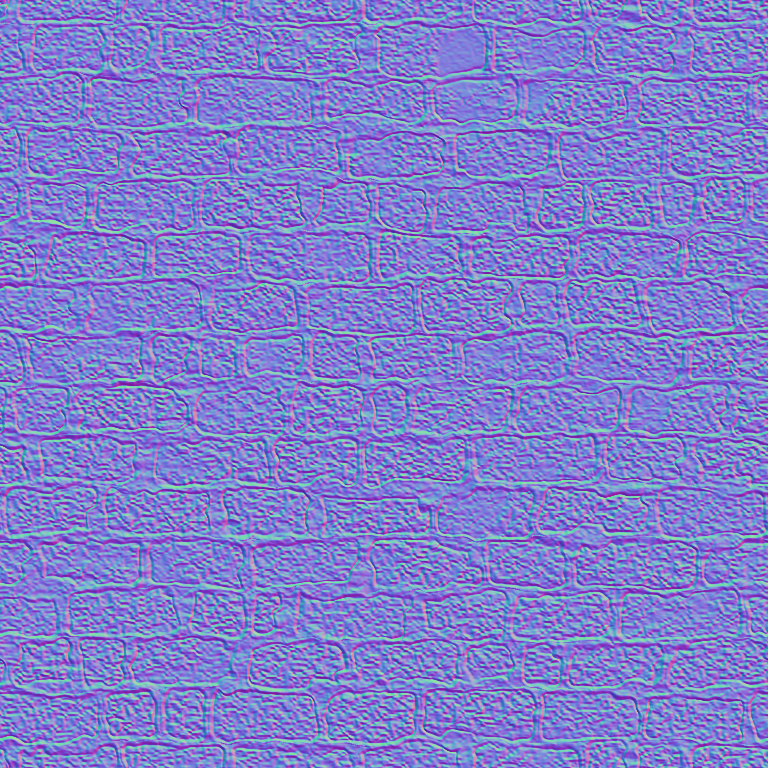
Write a Shadertoy shader that draws this texture map.

```glsl
float hash(vec2 p) {
    vec3 q = fract(p.xyx * vec3(0.1031, 0.1030, 0.0973));
    q += dot(q, q.yzx + 33.33);
    return fract((q.x + q.y) * q.z);
}

// Value noise with freq cells across the canvas, wrapping at its borders
float noise(vec2 p, vec2 freq) {
    p *= freq;
    vec2 i = floor(p), f = fract(p);
    f = f * f * (3.0 - 2.0 * f);
    vec2 a = mod(i, freq), b = mod(i + 1.0, freq);
    return mix(mix(hash(a), hash(vec2(b.x, a.y)), f.x),
               mix(hash(vec2(a.x, b.y)), hash(b), f.x), f.y);
}

// Position of a vertical joint, in brick lengths
float joint(float i, float row) {
    return i + 0.22 * hash(vec2(mod(i, 7.0) + 3.0, row + 41.0));
}

// Signed distance to the nearest brick, negative inside; id names the brick
float brickDistance(vec2 p, out vec2 id) {
    float course = floor(p.y * 15.0 + 0.5);
    float row = mod(course, 15.0);
    float shift = 0.5 * mod(row, 2.0) + 0.3 * hash(vec2(row, 7.0));
    float x = p.x * 7.0 - shift;
    float i = floor(x);
    if (x < joint(i, row)) i -= 1.0;
    float left = joint(i, row), right = joint(i + 1.0, row);
    id = vec2(mod(i, 7.0), row);

    // Some bricks are cut in two
    if (hash(id + 17.0) > 0.87) {
        float cut = mix(left, right, 0.35 + 0.3 * hash(id + 29.0));
        if (x < cut) right = cut;
        else { left = cut; id += 50.0; }
    }
    vec2 center = vec2((left + right) * 0.5 + shift, 0.0) / 7.0;
    center.y = course / 15.0 + 0.003 * (hash(id + 5.0) - 0.5);
    vec2 halfSize = vec2((right - left) / 14.0 - 0.008, 0.0275);
    vec2 q = abs(p - center) - halfSize + 0.009;
    return length(max(q, 0.0)) + min(max(q.x, q.y), 0.0) - 0.009;
}

float height(vec2 p) {
    // Uneven outlines
    vec2 wobble = vec2(noise(p, vec2(16)), noise(p + 0.37, vec2(13, 17))) - 0.5;
    vec2 chips = vec2(noise(p, vec2(75)), noise(p + 0.61, vec2(65, 90))) - 0.5;
    vec2 id;
    float d = brickDistance(p + 0.010 * wobble + 0.006 * chips, id);
    float smear = noise(p + 0.23, vec2(17, 29)) + 0.25 * chips.x;
    d += 0.011 * smoothstep(0.55, 1.0, smear);
    float brick = 1.0 - smoothstep(-0.002, 0.002, d);

    // Worn, smooth areas, with a cluster near the upper right
    float worn = 0.6 * smoothstep(0.74, 0.9, noise(p + 0.15, vec2(14, 26)) + 0.15 * chips.y);
    vec2 away = (p - vec2(0.62, 0.91)) / vec2(0.1, 0.09);
    float cluster = exp(-dot(away, away)) * noise(p, vec2(20, 24));
    worn = max(worn, smoothstep(0.22, 0.4, cluster));

    // Grain on the brick faces, horizontal strokes in the mortar
    vec2 g = p + 0.004 * vec2(noise(p, vec2(90)), noise(p + 0.5, vec2(80)));
    float fine = noise(g, vec2(205, 290));
    float grain = 0.0053 * fine + 0.001 * noise(g + 0.3, vec2(70, 110));
    grain *= (0.8 + 0.4 * hash(id + 11.0)) * mix(1.0, 0.2, worn);
    float strokes = 0.0045 * noise(p + 0.008 * wobble, vec2(16, 105))
                  + 0.003 * noise(g + 0.4, vec2(60, 180)) + 0.0028 * fine;

    // Thin broken grooves around the bricks and a faint lip on the mortar
    float depth = 0.4 + 1.1 * noise(p + 0.7, vec2(28, 40));
    float groove = 0.0026 * depth * exp(-pow((d - 0.001) / 0.0019, 2.0));
    float lip = 0.0012 * exp(-pow((d - 0.0055) / 0.0025, 2.0));
    return mix(strokes * mix(1.0, 0.4, worn), grain + 0.0012, brick) - groove + lip;
}

void mainImage(out vec4 fragColor, in vec2 fragCoord) {
    vec2 uv = fragCoord / iResolution.xy;
    vec2 e = vec2(0.0008, 0.0);
    vec2 slope = vec2(height(uv + e.xy) - height(uv - e.xy),
                      height(uv + e.yx) - height(uv - e.yx)) / (2.0 * e.x);

    // Surface direction encoded as a slightly muted colour
    vec3 normal = normalize(vec3(-slope * vec2(0.9, 1.0), 1.0));
    fragColor = vec4(normal * vec3(0.43, 0.43, 0.4) + vec3(0.5, 0.5, 0.46), 1.0);
}
```
